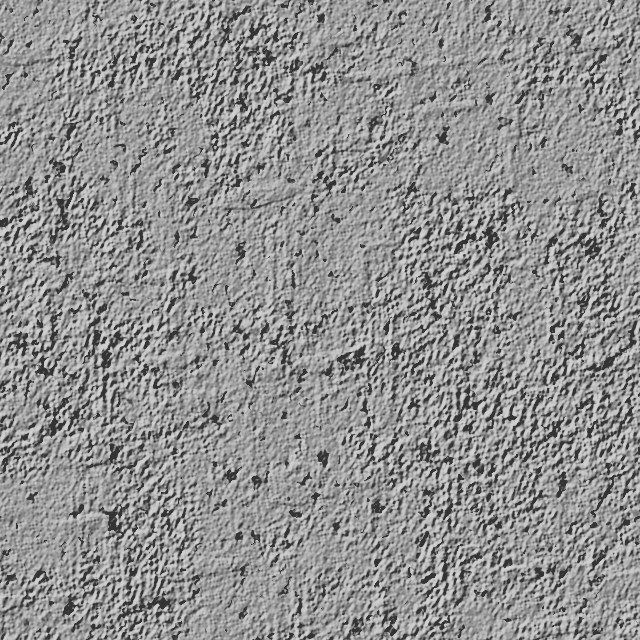
This texture is drawn by a Shadertoy shader. Its source:

```glsl
const vec2 LIGHT_DIR = vec2(-0.78, 0.62);
const float BASE_GRAY = 0.615;
const float SLOPE_STEP = 0.0013;

float hash(vec2 cell) {
    vec3 q = fract(cell.xyx * 0.1031);
    q += dot(q, q.yzx + 33.33);
    return fract((q.x + q.y) * q.z);
}

float noise(vec2 p) {
    vec2 cell = floor(p);
    vec2 f = fract(p);
    f = f * f * (3.0 - 2.0 * f);
    float low = mix(hash(cell), hash(cell + vec2(1, 0)), f.x);
    float high = mix(hash(cell + vec2(0, 1)), hash(cell + vec2(1, 1)), f.x);
    return mix(low, high, f.y);
}

float fbm(vec2 p) {
    float sum = 0.0;
    float weight = 0.5;
    for (int i = 0; i < 3; i++) {
        sum += weight * noise(p);
        p = p * 2.03 + 17.3;
        weight *= 0.5;
    }
    return sum / 0.875;
}

vec2 rotate(vec2 p, float angle) {
    float c = cos(angle);
    float s = sin(angle);
    return vec2(c * p.x - s * p.y, s * p.x + c * p.y);
}

// Coarse patches, broken into small clusters
float roughness(vec2 p) {
    float patches = fbm(p * vec2(6.0, 7.0) + 3.7);
    float clusters = noise(rotate(p, 0.3) * vec2(42.0, 28.0) + 12.0);
    return smoothstep(0.28, 0.8, patches + 0.45 * (clusters - 0.5));
}

// Ragged slanted chips, denser in the coarse patches
float chips(vec2 p, float rough) {
    vec2 warp = vec2(noise(p * 170.0), noise(p * 170.0 + 41.0)) - 0.5;
    vec2 q = rotate(p + warp * 0.009, 0.55);
    float threshold = mix(0.82, 0.71, rough);
    return smoothstep(threshold, threshold + 0.14, noise(q * vec2(112.0, 66.0) + 9.0));
}

// Broken vertical drag marks
float streaks(vec2 p) {
    float mask = smoothstep(0.45, 0.8, noise(p * vec2(30.0, 10.0) + 61.0));
    return mask * noise(p * vec2(150.0, 16.0) + 23.0);
}

// Sparse, long ledges that rise slightly to the right
float ledges(vec2 p) {
    vec2 q = rotate(p, -0.14);
    q.y += 0.012 * noise(p * 28.0);
    return smoothstep(0.7, 0.86, noise(q * vec2(6.0, 30.0) + 77.0));
}

float height(vec2 p, float rough) {
    float grain = noise(rotate(p, 0.6) * 265.0) / 265.0;
    float pits = noise(rotate(p, 0.35) * vec2(205.0, 150.0) + 5.0) / 178.0;
    float lumps = noise(rotate(p, 0.75) * vec2(128.0, 96.0) + 31.0) / 112.0;
    float h = grain * mix(0.26, 0.42, rough);
    h += pits * mix(0.13, 0.62, rough);
    h += lumps * mix(0.07, 0.34, rough);
    h += streaks(p) * mix(0.0013, 0.0026, rough);
    return h + ledges(p) * 0.0013;
}

// Highlights saturate early, steep shadows drop quickly
float toneCurve(float slope) {
    float highlight = 0.21 * (1.0 - exp(-max(slope, 0.0) / 0.21));
    float shade = 0.45 * (1.0 - exp(min(slope, 0.0) / 0.42));
    float deepShade = 0.12 * smoothstep(0.14, 0.4, -slope);
    return highlight - shade - deepShade;
}

void mainImage(out vec4 fragColor, in vec2 fragCoord) {
    vec2 p = fragCoord / iResolution.y;
    float rough = roughness(p);

    // Relief lit from the upper left
    vec2 offset = LIGHT_DIR * SLOPE_STEP;
    float rise = height(p - offset, rough) - height(p + offset, rough);
    float slope = rise / (2.0 * SLOPE_STEP);

    // Dark chips, each with a faint lit lip on its far side
    float shadow = 0.62 * chips(p, rough);
    float lip = 0.2 * chips(p + LIGHT_DIR * 0.004, rough);
    float gray = BASE_GRAY + toneCurve(slope - shadow + lip);
    fragColor = vec4(vec3(clamp(gray, 0.2, 0.84)), 1.0);
}
```
